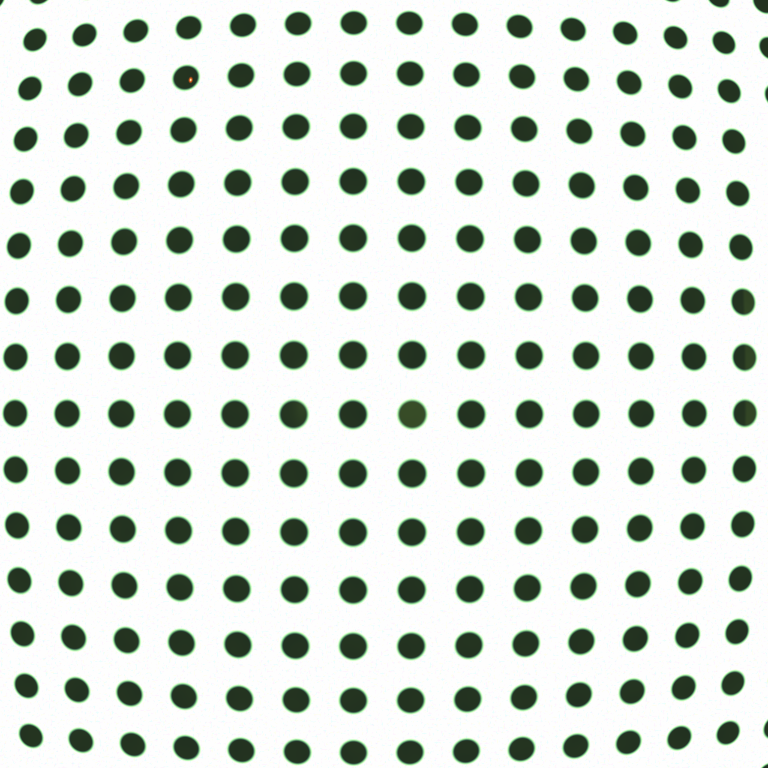
A Shadertoy shader for this pattern:

```glsl
// Barrel-distorted lens calibration grid of dark green dots on a bright speckled field.

const vec2 LENS_CENTER = vec2(0.4766, 0.4857);
const vec2 GRID_ORIGIN = vec2(6.22, 6.327);   // grid index under the lens center
const float SPACING = 0.07734;
const float DOT_RADIUS = 0.229;               // in grid cells
const vec3 PAPER = vec3(0.995);
const vec3 INK = vec3(0.135, 0.195, 0.125);
const vec3 SHEEN = vec3(0.075, 0.095, 0.025);

float hash(vec2 p) {
    vec3 q = fract(p.xyx * 0.1031);
    q += dot(q, q.yzx + 33.33);
    return fract((q.x + q.y) * q.z);
}

vec2 gradient(vec2 cell) {
    float angle = 6.2832 * hash(cell);
    return vec2(cos(angle), sin(angle));
}

float gradientNoise(vec2 p) {
    vec2 i = floor(p), f = p - i;
    vec2 u = f * f * f * (f * (f * 6.0 - 15.0) + 10.0);
    vec2 e = vec2(1.0, 0.0);
    float a = dot(gradient(i), f);
    float b = dot(gradient(i + e.xy), f - e.xy);
    float c = dot(gradient(i + e.yx), f - e.yx);
    float d = dot(gradient(i + e.xx), f - e.xx);
    return mix(mix(a, b, u.x), mix(c, d, u.x), u.y);
}

// Canvas position to flat grid coordinates: radial terms plus a slight keystone.
vec2 undistort(vec2 uv, vec2 center) {
    vec2 q = uv - center;
    float r2 = dot(q, q);
    float stretch = 1.0 + 0.226 * r2 + 0.13 * r2 * r2 + 0.01 * q.y;
    return q * stretch / SPACING + GRID_ORIGIN;
}

float sameCell(vec2 cell, vec2 target) {
    return 1.0 - step(0.25, distance(cell, target));
}

float gaussian(vec2 p, vec2 center, vec2 size) {
    vec2 d = (p - center) / size;
    return exp(-dot(d, d));
}

// Uneven reflections inside the dots.
float reflection(vec2 grid, vec2 cell) {
    vec2 local = grid - cell;
    float amount = 0.08 * hash(cell + 40.0) + 0.12 * gradientNoise(grid * 3.0);
    amount += sameCell(cell, vec2(7.0, 6.0));
    amount += 0.75 * gaussian(grid, vec2(5.16, 6.3), vec2(0.16, 0.5));
    float rightEdge = sameCell(cell, vec2(13.0, clamp(cell.y, 6.0, 8.0)));
    amount += 0.7 * rightEdge * smoothstep(-0.03, 0.05, local.x);
    return amount;
}

// Each channel fades over its own width, leaving a green fringe.
vec3 fringe(float d, float pixel) {
    vec3 inner = min(vec3(-0.025, -0.027, -0.034), vec3(-pixel));
    vec3 outer = max(vec3(0.050, 0.030, 0.056), vec3(pixel));
    return smoothstep(inner, outer, vec3(d));
}

// Faint sensor grain, independent in each channel.
vec3 grain(vec2 uv) {
    vec2 p = uv * 256.0;
    vec3 n = vec3(gradientNoise(p), gradientNoise(p + 317.3), gradientNoise(p + 671.7));
    return vec3(0.07, 0.035, 0.05) * smoothstep(0.2, 0.6, n);
}

// Small hot speck with a pale core.
vec3 addSpeck(vec3 color, vec2 p, float pixel) {
    float d = length(p * vec2(1.2, 0.8));
    color = mix(vec3(0.85, 0.36, 0.10), color, smoothstep(0.02, 0.05 + pixel, d));
    return mix(vec3(1.0, 0.88, 0.65), color, smoothstep(0.005, 0.02 + pixel, d));
}

void mainImage(out vec4 fragColor, in vec2 fragCoord) {
    vec2 uv = fragCoord / iResolution.y;
    float pixel = 0.7 / (iResolution.y * SPACING);

    vec2 grid = undistort(uv, LENS_CENTER);
    vec2 cell = floor(grid + 0.5);
    float dotDistance = length(grid - cell) - DOT_RADIUS;

    vec3 ink = INK + SHEEN * reflection(grid, cell);
    vec3 color = mix(ink, PAPER - grain(uv), fringe(dotDistance, pixel));
    color = addSpeck(color, grid - vec2(3.09, 11.95), pixel);

    fragColor = vec4(clamp(color, 0.0, 1.0), 1.0);
}
```
